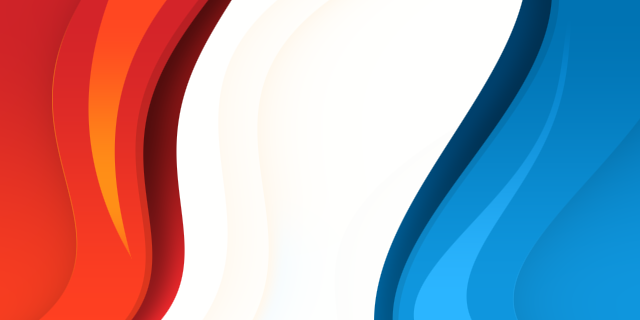
Reproduce this background procedurally as a Shadertoy shader.

```glsl
// Abstract banner: red and orange waves on the left, blue waves on the right,
// and a white channel with faint cream folds between them. Every edge is a
// smooth quartic x(y) through five knots; layers are painted back to front.

// Edge knots at y = 0, 1/4, 1/2, 3/4, 1, in canvas heights (canvas is 2 x 1).
const float RED_FOLD[5]    = float[5](.122, .240, .190, .167, .253);
const float FLAME_LEFT[5]  = float[5](.552, .380, .292, .281, .339);
const float FLAME_RIGHT[5] = float[5](.469, .396, .359, .391, .521);
const float RED_RIM[5]     = float[5](.391, .453, .424, .466, .620);
const float RED_SHADE[5]   = float[5](.411, .474, .448, .495, .651);
const float RED_END[5]     = float[5](.503, .576, .552, .591, .724);
const float CREAM_A[5]     = float[5](.633, .711, .690, .698, .867);
const float CREAM_B[5]     = float[5](.789, .839, .810, .828, 1.029);
const float PALE_FOLD[5]   = float[5](1.055, 1.068, 1.276, 1.670, 2.000);
const float BLUE_START[5]  = float[5](1.169, 1.229, 1.367, 1.523, 1.633);
const float NAVY_END[5]    = float[5](1.227, 1.305, 1.474, 1.641, 1.724);
const float BLUE_RIM[5]    = float[5](1.245, 1.326, 1.497, 1.667, 1.747);
const float GLINT_LEFT[5]  = float[5](1.294, 1.427, 1.641, 1.747, 1.792);
const float GLINT_RIGHT[5] = float[5](1.474, 1.518, 1.674, 1.766, 1.792);
const float BLUE_FOLD[5]   = float[5](1.617, 1.680, 1.893, 2.083, 2.214);

// Colours, given as bottom and top of each gradient.
const vec3 WHITE = vec3(1.0, 1.0, .995);
const vec3 CREAM = vec3(1.0, .965, .915);
const vec3 ICE = vec3(.93, .975, 1.0);
const vec3 RED_LOW = vec3(1.0, .25, .13),   RED_HIGH = vec3(.83, .14, .16);
const vec3 MAROON_LOW = vec3(.70, .12, .13), MAROON_HIGH = vec3(.38, .06, .06);
const vec3 FLAME_HOT = vec3(1.0, .56, .09), FLAME_COOL = vec3(1.0, .28, .13);
const vec3 BLUE_LOW = vec3(.06, .59, .87),  BLUE_HIGH = vec3(.0, .45, .70);
const vec3 NAVY_LOW = vec3(.0, .38, .60),   NAVY_HIGH = vec3(.0, .22, .37);
const vec3 GLINT_LOW = vec3(.17, .71, 1.0), GLINT_HIGH = vec3(.02, .51, .79);

const float LINE_WIDTH = .0025;

// Quartic through the five knots (Lagrange form).
float edgeX(float k[5], float y) {
    float t = 4.0 * y, a = t - 1.0, b = t - 2.0, c = t - 3.0, d = t - 4.0;
    return k[0] * a * b * c * d / 24.0 - k[1] * t * b * c * d / 6.0
         + k[2] * t * a * c * d / 4.0 - k[3] * t * a * b * d / 6.0
         + k[4] * t * a * b * c / 24.0;
}

// Antialiased coverage of the region where d > 0.
float cover(float d) {
    return clamp(d / max(fwidth(d), 1e-5) + .5, 0.0, 1.0);
}

// Shade that starts at an edge and fades out on its positive side.
float fade(float d, float width) {
    return cover(d) * exp(-max(d, 0.0) / width);
}

// Antialiased thin line along d = 0.
float line(float d) {
    return cover(d + .5 * LINE_WIDTH) - cover(d - .5 * LINE_WIDTH);
}

vec3 paintWhite(vec2 p) {
    float a = p.x - edgeX(CREAM_A, p.y);
    float b = p.x - edgeX(CREAM_B, p.y);
    vec3 color = mix(WHITE, CREAM, .65 * fade(a, .10) * (1.0 - cover(b)));
    float low = 1.0 - smoothstep(.15, .42, p.y);
    vec3 tint = mix(CREAM, ICE, low * smoothstep(.0, .06, b));
    color = mix(color, tint, .85 * fade(b, .075));
    return color - .008 * fade(p.x - edgeX(PALE_FOLD, p.y), .10);
}

vec3 paintRed(vec2 p) {
    vec3 color = mix(RED_LOW, RED_HIGH, smoothstep(-.05, 1.0, p.y));

    // Left panel, shadowed beside its fold, with a glowing outline.
    float fold = p.x - edgeX(RED_FOLD, p.y);
    color *= 1.0 - .11 * fade(-fold, .07) - .02 * cover(-fold);
    float glow = smoothstep(.05, .3, p.y) * (1.0 - smoothstep(.75, 1.0, p.y));
    color = mix(color, FLAME_HOT, .65 * glow * line(fold));

    // Flame, hottest below the middle.
    float flame = min(p.x - edgeX(FLAME_LEFT, p.y), edgeX(FLAME_RIGHT, p.y) - p.x);
    float heat = smoothstep(.95, .42, p.y) * smoothstep(.08, .36, p.y);
    color = mix(color, mix(FLAME_COOL, FLAME_HOT, heat), cover(flame));

    // Rim and dark underside.
    color *= 1.0 - .13 * cover(p.x - edgeX(RED_RIM, p.y));
    float shade = p.x - edgeX(RED_SHADE, p.y);
    vec3 maroon = mix(MAROON_LOW, MAROON_HIGH, smoothstep(.0, .6, p.y));
    maroon *= mix(.85, 1.35, smoothstep(.0, .11, shade));
    return mix(color, maroon, cover(shade));
}

vec3 paintBlue(vec2 p) {
    vec3 color = mix(BLUE_LOW, BLUE_HIGH, smoothstep(.05, 1.0, p.y));

    // Right panel with a soft shadow and a pale outline near the bottom.
    float fold = p.x - edgeX(BLUE_FOLD, p.y);
    color *= 1.0 - .09 * fade(fold, .12);
    color = mix(color, GLINT_LOW, .4 * line(fold) * (1.0 - smoothstep(.1, .4, p.y)));

    // Tapering highlight.
    float glint = min(p.x - edgeX(GLINT_LEFT, p.y), edgeX(GLINT_RIGHT, p.y) - p.x);
    vec3 glintColor = mix(GLINT_LOW, GLINT_HIGH, smoothstep(.05, .9, p.y));
    color = mix(color, glintColor, cover(glint) * (1.0 - smoothstep(.75, .95, p.y)));

    // Rim and navy underside.
    color *= 1.0 - .09 * cover(edgeX(BLUE_RIM, p.y) - p.x);
    float shade = edgeX(NAVY_END, p.y) - p.x;
    vec3 navy = mix(NAVY_LOW, NAVY_HIGH, smoothstep(.0, .65, p.y));
    navy *= mix(.88, 1.15, smoothstep(.0, .11, shade));
    return mix(color, navy, cover(shade));
}

void mainImage(out vec4 fragColor, in vec2 fragCoord) {
    vec2 p = fragCoord / iResolution.xy * vec2(2.0, 1.0);
    vec3 color = paintWhite(p);
    color = mix(color, paintRed(p), cover(edgeX(RED_END, p.y) - p.x));
    color = mix(color, paintBlue(p), cover(p.x - edgeX(BLUE_START, p.y)));
    fragColor = vec4(clamp(color, 0.0, 1.0), 1.0);
}
```
